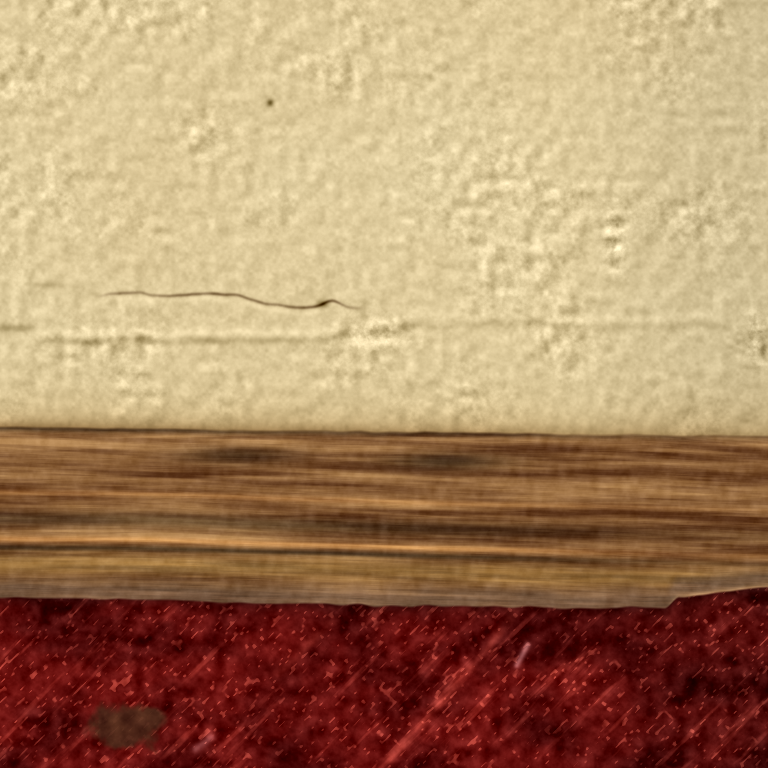
Reproduce this texture procedurally as a three.js fragment shader.

```glsl
varying vec2 vUv;

float hash(vec2 p) {
  vec3 q = fract(vec3(p.xyx) * 0.1031);
  q += dot(q, q.yzx + 33.33);
  return fract((q.x + q.y) * q.z);
}

float noise(vec2 p) {
  vec2 i = floor(p), f = fract(p);
  f = f * f * (3.0 - 2.0 * f);
  return mix(mix(hash(i), hash(i + vec2(1, 0)), f.x),
             mix(hash(i + vec2(0, 1)), hash(i + 1.0), f.x), f.y);
}

float fbm(vec2 p) {
  float sum = 0.0, amp = 0.5;
  for (int i = 0; i < 4; i++) {
    sum += amp * noise(p);
    p = p * 2.03 + 17.3;
    amp *= 0.5;
  }
  return sum / 0.9375;
}

float band(float d, float width) {
  return exp(-d * d / (width * width));
}

float span(float x, float a, float b) {
  return smoothstep(a - 0.02, a + 0.02, x) * (1.0 - smoothstep(b - 0.02, b + 0.02, x));
}

float segment(vec2 p, vec2 a, vec2 b) {
  vec2 d = b - a;
  return length(p - a - d * clamp(dot(p - a, d) / dot(d, d), 0.0, 1.0));
}

// Lit relief of the fibrous surface
float grain(vec2 p) {
  return fbm(p + vec2(-0.45, 0.45)) - fbm(p + vec2(0.45, -0.45));
}

vec3 paper(vec2 p, float edge) {
  vec3 col = mix(vec3(0.86, 0.775, 0.585), vec3(0.89, 0.82, 0.64), fbm(p * 5.0));
  col *= 1.0 - 0.07 * smoothstep(0.75, 1.05, p.x + 0.1 * fbm(p * 6.0));
  float patches = smoothstep(0.4, 0.8, fbm(p * 11.0 + 4.0));
  col += grain(p * 85.0) * (0.13 + 0.17 * patches) + 0.05 * (noise(p * 230.0) - 0.5);

  // Long crack, dipping at its right end
  float wobble = 0.006 * (noise(vec2(p.x * 55.0, 2.0)) - 0.5);
  float crack = 0.616 - 0.018 * smoothstep(0.28, 0.39, p.x)
              + 0.009 * band(p.x - 0.43, 0.018) + wobble;
  float ink = band(p.y - crack, 0.0023) * span(p.x, 0.14, 0.46);
  col -= ink * vec3(0.34, 0.36, 0.32) * (0.55 + 0.6 * noise(p * 60.0));
  col += 0.05 * band(p.y - crack + 0.007, 0.004) * span(p.x, 0.14, 0.46);
  col -= 0.35 * band(length((p - vec2(0.421, 0.604)) * vec2(0.7, 1.0)), 0.006);
  col -= 0.12 * band(p.y - 0.627 - wobble, 0.004) * span(p.x, 0.04, 0.09);

  // Lower crease and its raised rim
  float crease = 0.555 + 0.022 * smoothstep(0.38, 0.56, p.x) + wobble;
  float fold = span(p.x, 0.05, 0.95) * mix(1.0, 0.45, smoothstep(0.4, 0.6, p.x));
  col -= fold * 0.15 * band(p.y - crease, 0.005) * (0.4 + noise(p * vec2(25.0, 60.0)));
  col += fold * 0.07 * band(p.y - crease - 0.011, 0.005);
  col -= 0.17 * band(p.y - 0.573, 0.005) * (1.0 - smoothstep(0.03, 0.055, p.x));

  // Flakes, pits and speck
  float flakes = band(length((p - vec2(0.49, 0.565)) * vec2(0.5, 1.0)), 0.025)
               + band(length((p - vec2(0.80, 0.685)) * vec2(1.0, 0.4)), 0.018)
               + band(length((p - vec2(0.985, 0.56)) * vec2(1.0, 0.5)), 0.02);
  col += flakes * 0.6 * grain(p * 75.0 + 9.0);
  col -= 0.45 * band(length(p - vec2(0.352, 0.866)), 0.005);

  // Browned lower margin
  float above = max(p.y - edge, 0.0);
  col *= 1.0 - vec3(0.10, 0.15, 0.23) * exp(-above / 0.035);
  return col * (1.0 - vec3(0.30, 0.38, 0.48) * exp(-above / 0.009) * (1.0 - 0.55 * p.x));
}

vec3 leaves(vec2 p, float edge, float base) {
  float y = p.y + 0.022 * p.x + 0.006 * (noise(p * vec2(5.0, 12.0)) - 0.5);
  float broad = fbm(vec2(p.x * 4.0, y * 75.0));
  float fine = fbm(vec2(p.x * 9.0 + 3.0, y * 190.0));
  float tone = 0.5 + 1.3 * (broad - 0.5) + 0.9 * (fine - 0.5);
  vec3 col = mix(vec3(0.34, 0.19, 0.09), vec3(0.72, 0.54, 0.34), clamp(tone, 0.0, 1.0));

  // Dark seams and bright leaf edges
  float fade = 1.0 - 0.65 * smoothstep(0.5, 0.95, p.x);
  col *= 1.0 - 0.35 * band(y - 0.325, 0.010) * fade;
  col *= 1.0 - 0.50 * band(y - 0.288, 0.004) * fade;
  col *= 1.0 - 0.35 * band(length((p - vec2(0.31, 0.407)) * vec2(0.15, 1.0)), 0.011);
  col *= 1.0 - 0.45 * band(length((p - vec2(0.58, 0.399)) * vec2(0.14, 1.0)), 0.011);
  col += vec3(0.24, 0.18, 0.10) * fade * (band(y - 0.299, 0.004) + 0.6 * band(y - 0.359, 0.004));
  col = mix(col, vec3(0.60, 0.45, 0.24) * (0.75 + 0.5 * fine), 0.75 * band(y - 0.267, 0.015));

  // Dusty underside and shaded top seam
  float dust = 1.0 - smoothstep(0.012, 0.034, p.y - base + 0.01 * (broad - 0.5));
  col = mix(col, vec3(0.44, 0.33, 0.25) * (0.65 + 0.7 * fine), 0.8 * dust);
  col *= 1.0 - 0.5 * band(p.y - edge, 0.005) * (1.0 - 0.5 * p.x);
  col += vec3(0.22, 0.18, 0.12) * band(p.y - base, 0.004) * smoothstep(0.85, 0.92, p.x);
  return col + 0.09 * grain(p * 95.0);
}

vec3 cloth(vec2 p, float base) {
  vec2 q = vec2(p.x + p.y, p.y - p.x);
  float wear = fbm(p * vec2(13.0, 18.0));
  vec3 col = mix(vec3(0.25, 0.012, 0.012), vec3(0.42, 0.07, 0.06), smoothstep(0.25, 0.8, wear));
  col *= 1.0 - 0.2 * smoothstep(0.65, 1.0, p.x);
  col += 0.24 * grain(p * 75.0) * vec3(1.0, 0.65, 0.6);
  float flecks = smoothstep(0.73, 0.93, noise(q * vec2(100.0, 200.0)));
  col += flecks * vec3(0.25, 0.16, 0.13) * (0.3 + wear);

  // Diagonal scuffs
  float streak = smoothstep(0.62, 0.85, fbm(q * vec2(7.0, 55.0)));
  col += 0.17 * streak * vec3(1.0, 0.6, 0.5);
  float broken = noise(p * 70.0);
  float scuff = band(segment(p, vec2(0.51, 0.01), vec2(0.67, 0.20)), 0.006)
              + 0.7 * band(segment(p, vec2(0.36, 0.12), vec2(0.44, 0.20)), 0.007);
  col += scuff * broken * vec3(0.30, 0.18, 0.15);
  float chips = band(segment(p, vec2(0.673, 0.134), vec2(0.687, 0.16)), 0.004)
              + 0.7 * band(segment(p, vec2(0.255, 0.025), vec2(0.275, 0.04)), 0.005);
  col += chips * vec3(0.36, 0.32, 0.32);

  // Worn brown patch
  float r = length((p - vec2(0.163, 0.053)) / vec2(0.055, 0.034)) + 0.9 * (fbm(p * 45.0) - 0.5);
  vec3 bare = mix(vec3(0.16, 0.07, 0.04), vec3(0.43, 0.28, 0.18), fbm(p * 60.0 + 5.0));
  col = mix(col, bare, 0.85 * (1.0 - smoothstep(0.65, 1.1, r)));
  return col * (1.0 - 0.35 * exp(-max(base - p.y, 0.0) / 0.01));
}

void main() {
  vec2 p = vUv;
  float ragged = 0.004 * (noise(vec2(p.x * 45.0, 7.0)) - 0.5);
  float edge = 0.443 - 0.012 * p.x + 0.5 * ragged;
  float base = 0.221 - 0.012 * smoothstep(0.0, 0.7, p.x) + ragged
             + 0.015 * smoothstep(0.865, 0.885, p.x) + 0.011 * smoothstep(0.9, 1.0, p.x);
  vec3 col = mix(cloth(p, base), leaves(p, edge, base), smoothstep(-0.002, 0.002, p.y - base));
  col = mix(col, paper(p, edge), smoothstep(-0.002, 0.003, p.y - edge));
  gl_FragColor = vec4(clamp(col, 0.0, 1.0), 1.0);
}
```
